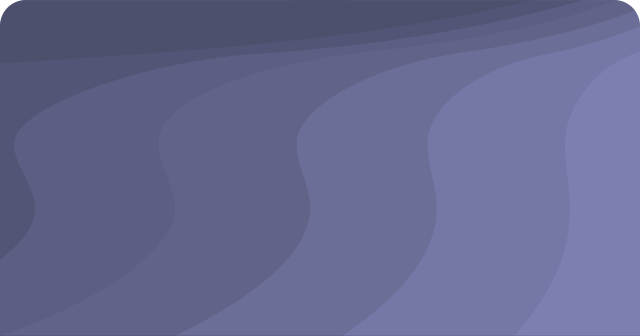
Reproduce this background procedurally as a Shadertoy shader.

```glsl
const vec2 GRID = vec2(768.0, 402.0); // design grid, y runs down from the top
const float INNER_Y = 172.0;          // height of each wave's left bend
const float OUTER_Y = 249.0;          // height of each wave's right bend

vec2 bezier(vec2 a, vec2 b, vec2 c, vec2 d, float t) {
    float s = 1.0 - t;
    return s * s * s * a + 3.0 * s * t * (s * b + t * c) + t * t * t * d;
}

vec2 bezierTangent(vec2 a, vec2 b, vec2 c, vec2 d, float t) {
    float s = 1.0 - t;
    return s * s * (b - a) + 2.0 * s * t * (c - b) + t * t * (d - c);
}

// Approximate signed distance to a cubic that descends steadily; positive on its right
float sideOfCubic(vec2 p, vec2 a, vec2 b, vec2 c, vec2 d) {
    float low = 0.0, high = 1.0;
    for (int i = 0; i < 16; i++) {
        float middle = 0.5 * (low + high);
        if (bezier(a, b, c, d, middle).y < p.y) low = middle;
        else high = middle;
    }
    float t = 0.5 * (low + high);
    vec2 tangent = normalize(bezierTangent(a, b, c, d, t));
    return (p.x - bezier(a, b, c, d, t).x) * tangent.y;
}

// Wave edge: sweep from the top, shoulder, inner bend, outer bend, tail
float sideOfWave(vec2 p, vec2 top, vec2 sweepA, vec2 sweepB, vec2 joint,
                 vec2 shoulder, vec2 bend, vec2 belly, vec2 tail, vec2 end) {
    vec2 inner = vec2(bend.x, INNER_Y);
    vec2 outer = vec2(belly.x, OUTER_Y);
    vec2 pull = vec2(0.0, 0.36 * (OUTER_Y - INNER_Y));
    if (p.y < joint.y) return sideOfCubic(p, top, sweepA, sweepB, joint);
    if (p.y < INNER_Y) return sideOfCubic(p, joint, shoulder, bend, inner);
    if (p.y < OUTER_Y) return sideOfCubic(p, inner, inner + pull, outer - pull, outer);
    return sideOfCubic(p, outer, belly, tail, end);
}

float coverage(float dist, float pixel) {
    return smoothstep(-0.6 * pixel, 0.6 * pixel, dist);
}

// Panel rounded at its two upper corners only
float topRoundedPanel(vec2 p, float radius) {
    vec2 q = vec2(abs(p.x - 0.5 * GRID.x) - 0.5 * GRID.x, -p.y) + radius;
    return length(max(q, 0.0)) + min(max(q.x, q.y), 0.0) - radius;
}

void mainImage(out vec4 fragColor, in vec2 fragCoord) {
    vec2 uv = fragCoord / iResolution.xy;
    vec2 p = vec2(uv.x, 1.0 - uv.y) * GRID;
    float pixel = GRID.x / iResolution.x;

    // Bands, from the dark upper left to the light right
    vec3 color = vec3(0.302, 0.314, 0.427);

    float side = sideOfCubic(p, vec2(640, 0), vec2(430, 52), vec2(200, 62), vec2(-40, 79));
    color = mix(color, vec3(0.322, 0.335, 0.459), coverage(side, pixel));

    side = sideOfWave(p, vec2(700, 0), vec2(570, 37), vec2(440, 56), vec2(300, 65),
        vec2(170, 75), vec2(17, 128), vec2(42, 275), vec2(20, 299), vec2(-20, 324));
    color = mix(color, vec3(0.361, 0.370, 0.514), coverage(side, pixel));

    side = sideOfWave(p, vec2(740, 0), vec2(665, 30), vec2(560, 49), vec2(450, 61),
        vec2(320, 74), vec2(190, 115), vec2(210, 301), vec2(112, 364), vec2(0, 402));
    color = mix(color, vec3(0.380, 0.392, 0.533), coverage(side, pixel));

    side = sideOfWave(p, vec2(792, 0), vec2(720, 33), vec2(630, 52), vec2(560, 62),
        vec2(450, 77), vec2(356, 126), vec2(372, 305), vec2(300, 358), vec2(210, 402));
    color = mix(color, vec3(0.420, 0.431, 0.588), coverage(side, pixel));

    side = sideOfWave(p, vec2(830, 0), vec2(770, 35), vec2(715, 53), vec2(655, 65),
        vec2(575, 81), vec2(513, 126), vec2(524, 306), vec2(477, 358), vec2(410, 402));
    color = mix(color, vec3(0.455, 0.471, 0.655), coverage(side, pixel));

    side = sideOfWave(p, vec2(880, 0), vec2(840, 35), vec2(800, 52), vec2(768, 62),
        vec2(712, 79), vec2(678, 130), vec2(684, 306), vec2(660, 353), vec2(617, 402));
    color = mix(color, vec3(0.486, 0.502, 0.690), coverage(side, pixel));

    // Faint lower rim and white upper corners
    color *= 1.0 - 0.08 * coverage(p.y - GRID.y + 1.2, pixel);
    color = mix(color, vec3(1.0), coverage(topRoundedPanel(p, 31.0), pixel)
        * step(p.y, 31.0) * step(31.0, abs(p.x - 0.5 * GRID.x)));
    fragColor = vec4(color, 1.0);
}
```
